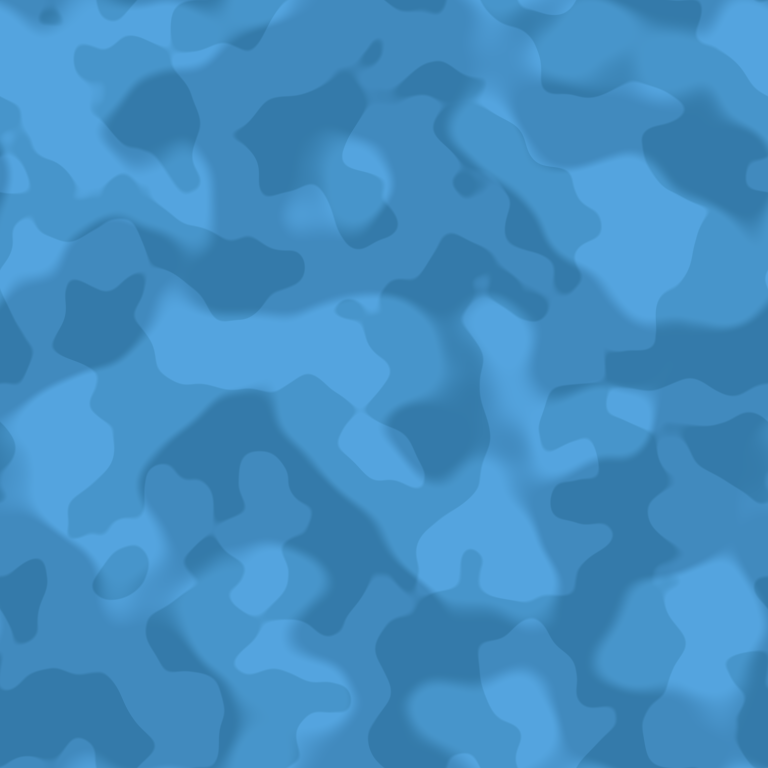
Write a Shadertoy shader that draws this pattern.

```glsl
// Integer hash of a lattice cell, giving a unit gradient
vec2 latticeGradient(ivec2 cell, int seed) {
    uint h = uint(cell.x) * 1597334673u ^ uint(cell.y) * 3812015801u ^ uint(seed) * 2798796415u;
    h = (h ^ (h >> 16)) * 2146121005u;
    h = (h ^ (h >> 15)) * 2221713035u;
    h ^= h >> 16;
    float angle = 6.28319 * float(h & 65535u) / 65536.0;
    return vec2(cos(angle), sin(angle));
}

// Gradient noise that wraps after "period" cells
float wrappedNoise(vec2 uv, int period, int seed) {
    vec2 p = uv * float(period);
    ivec2 cell = ivec2(floor(p));
    vec2 f = fract(p);
    vec2 w = f * f * f * (f * (f * 6.0 - 15.0) + 10.0);
    float corner[4];
    for (int i = 0; i < 4; i++) {
        ivec2 o = ivec2(i & 1, i >> 1);
        ivec2 wrapped = (cell + o) % period;
        corner[i] = dot(latticeGradient(wrapped, seed), f - vec2(o));
    }
    return mix(mix(corner[0], corner[1], w.x), mix(corner[2], corner[3], w.x), w.y);
}

void mainImage(out vec4 fragColor, in vec2 fragCoord) {
    vec2 uv = fragCoord / iResolution.xy;

    // Broad patches with soft borders
    float broad = wrappedNoise(uv, 5, 3) + 0.35 * wrappedNoise(uv, 10, 8);
    float softPatch = smoothstep(-0.07, 0.07, broad + 0.03);

    // Smaller, lobed patches with crisp borders
    float lobed = wrappedNoise(uv, 8, 21) + 0.5 * wrappedNoise(uv, 16, 34);
    float crispPatch = smoothstep(-0.022, 0.022, lobed - 0.005);

    // Each layer darkens the light blue ground
    vec3 color = vec3(0.33, 0.645, 0.875);
    color -= softPatch * vec3(0.075, 0.105, 0.13);
    color -= crispPatch * vec3(0.05, 0.06, 0.08);
    fragColor = vec4(color, 1.0);
}
```
